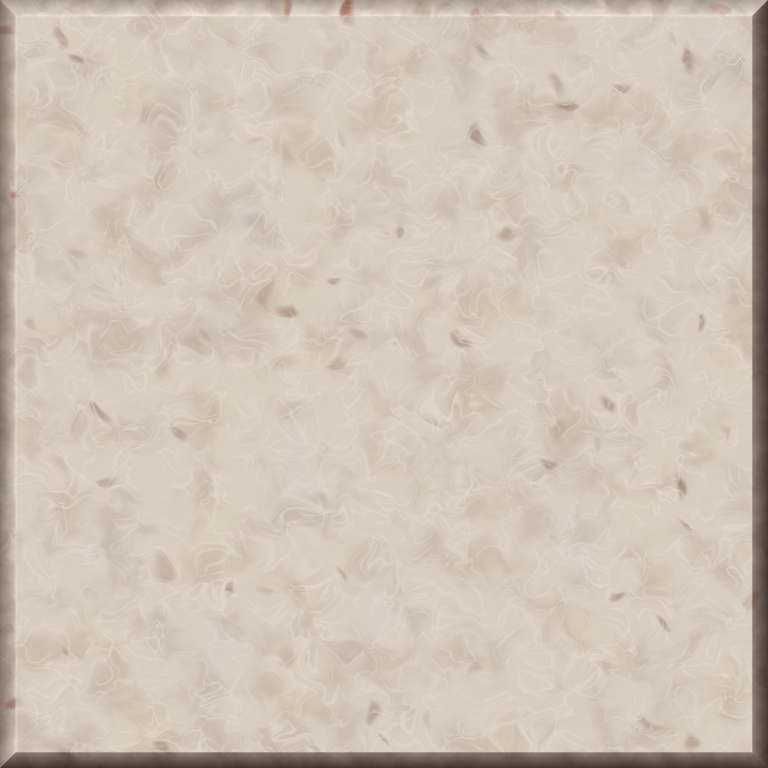
Give the GLSL for this texture, as a three.js fragment shader.

```glsl
// Pale cream marble tile with curly wisps, soft brown flecks and a bevelled rim.
#define BEVEL 0.0205
#define WARP_SCALE 21.0
#define WARP_AMOUNT 0.027
#define WISP_SCALE 27.0
#define WISP_STRENGTH 0.42
#define MOTTLE_SCALE 17.0
#define FLECK_GRID 15.0
#define FLECK_CHANCE 0.42
#define CREAM vec3(0.846, 0.803, 0.752)
#define TAN vec3(0.782, 0.722, 0.665)
#define PALE vec3(0.895, 0.862, 0.822)
#define BROWN vec3(0.635, 0.535, 0.475)

varying vec2 vUv;

vec2 hash2(vec2 p) {
  p = vec2(dot(p, vec2(127.1, 311.7)), dot(p, vec2(269.5, 183.3)));
  return fract(sin(p) * 43758.55);
}

float gradientDot(vec2 cell, vec2 corner, vec2 f) {
  float angle = 6.2832 * hash2(cell + corner).x;
  return dot(vec2(cos(angle), sin(angle)), f - corner);
}

float gradientNoise(vec2 p) {
  vec2 i = floor(p), f = fract(p);
  vec2 u = f * f * f * (f * (f * 6.0 - 15.0) + 10.0);
  float low = mix(gradientDot(i, vec2(0, 0), f), gradientDot(i, vec2(1, 0), f), u.x);
  float high = mix(gradientDot(i, vec2(0, 1), f), gradientDot(i, vec2(1, 1), f), u.x);
  return mix(low, high, u.y);
}

float fbm(vec2 p) {
  float sum = 0.0, amp = 0.5;
  for (int i = 0; i < 4; i++) {
    sum += amp * gradientNoise(p);
    p = mat2(1.6, 1.2, -1.2, 1.6) * p + 7.3;
    amp *= 0.5;
  }
  return sum;
}

// Folds the plane at two scales so that noise contours curl
vec2 curl(vec2 p) {
  float scale = WARP_SCALE, amount = WARP_AMOUNT;
  for (int i = 0; i < 2; i++) {
    vec2 s = p * scale;
    p += amount * vec2(gradientNoise(s + 3.7), gradientNoise(s + 41.2));
    scale *= 2.1;
    amount *= 0.45;
  }
  return p;
}

// Thin bright threads along zero contours, fading in and out
float wisps(vec2 p) {
  float sum = 0.0, scale = WISP_SCALE;
  for (int i = 0; i < 3; i++) {
    float n = gradientNoise(p * scale * vec2(0.85, 1.1) + float(i) * 17.0);
    float fade = smoothstep(-0.2, 0.35, gradientNoise(p * scale * 0.6 + 29.0));
    sum += fade * (smoothstep(0.11, 0.0, abs(n)) + 0.13 * sin(n * 24.0));
    scale *= 1.4;
  }
  return sum;
}

// Scattered soft ellipses, mostly leaning down to the right
float flecks(vec2 p) {
  vec2 g = p * FLECK_GRID, cell = floor(g);
  float cover = 0.0;
  for (int y = -1; y <= 1; y++) {
    for (int x = -1; x <= 1; x++) {
      vec2 c = cell + vec2(x, y);
      vec2 place = hash2(c), kind = hash2(c + 53.0), form = hash2(c + 91.0);
      float angle = -0.9 + 2.2 * (form.x - 0.5);
      vec2 axis = vec2(cos(angle), sin(angle)), d = g - c - place;
      d = vec2(dot(d, axis), dot(d, vec2(-axis.y, axis.x)));
      float r = length(d / (mix(0.12, 0.26, form.y) * vec2(1.1, 0.6)));
      float strength = step(kind.x, FLECK_CHANCE) * mix(0.15, 0.75, kind.y * kind.y);
      cover = max(cover, strength * smoothstep(1.25, 0.3, r));
    }
  }
  return cover;
}

vec3 stone(vec2 uv, float fleck, vec2 q) {
  float mottle = fbm(mix(uv, q, 0.6) * MOTTLE_SCALE) + 0.13 * gradientNoise(uv * 4.0);
  vec3 color = mix(CREAM, TAN, 0.85 * smoothstep(-0.1, 0.36, mottle));
  float grey = gradientNoise(uv * 9.0 + 60.0);
  color += grey * vec3(-0.008, 0.0, 0.014);
  color = mix(color, BROWN + grey * vec3(0.0, 0.03, 0.09), fleck);
  return mix(color, PALE, clamp(WISP_STRENGTH * wisps(q), -0.12, 0.62));
}

void main() {
  vec2 uv = vUv, q = curl(uv);
  float fleck = flecks(mix(uv, q, 0.55));
  vec3 color = stone(uv, fleck, q);

  // Mitred rim, lit from the upper left
  vec2 toEdge = min(uv, 1.0 - uv);
  float d = min(toEdge.x, toEdge.y), t = clamp(d / BEVEL, 0.0, 1.0);
  float side = uv.x < 0.5 ? mix(0.62, 0.95, t) : mix(0.33, 0.66, t);
  float level = uv.y > 0.5 ? mix(0.8, 1.05, t) : mix(0.31, 0.64, t);
  float light = mix(level, side, smoothstep(-0.001, 0.001, toEdge.y - toEdge.x));
  light *= 1.0 + 0.25 * fbm(uv * 30.0 + 80.0);
  vec3 rim = color * pow(vec3(light), vec3(1.0, 1.13, 1.18));
  rim *= 1.0 - fleck * vec3(0.1, 0.4, 0.45);
  color = mix(rim, color, smoothstep(-0.0012, 0.0012, d - BEVEL));

  // Fine glint where the lit sides meet the face
  float lit = smoothstep(0.6, 0.9, light), offset = (d - BEVEL) / 0.0018;
  color += 0.035 * lit * exp(-offset * offset);
  gl_FragColor = vec4(color, 1.0);
}
```
